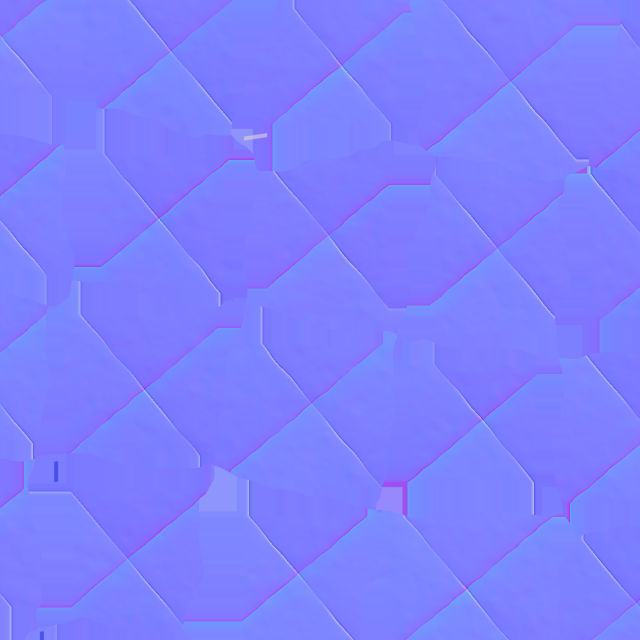
Give the GLSL for this texture map, as a Shadertoy shader.

```glsl
// Tangent-space normal map of worn square slabs laid on a tilted grid.
// Irregular patches each hold one grid crossing; past its core a patch repeats
// its rim outward, which breaks the joints into steps, streaks and flat facets.

const float SIDE = 0.188;                  // slab side
const vec2 AXIS_A = vec2(0.643, -0.766);   // down and right
const vec2 AXIS_B = vec2(0.766, 0.643);    // up and right
const vec2 NODE = vec2(0.512, 0.633);      // one grid crossing

vec2 hash2(vec2 p) {
    vec3 q = fract(p.xyx * vec3(0.1031, 0.1030, 0.0973));
    q += dot(q, q.yzx + 33.33);
    return fract((q.xx + q.yz) * q.zy);
}

vec2 toGrid(vec2 p) {
    return vec2(dot(p - NODE, AXIS_A), dot(p - NODE, AXIS_B)) / SIDE;
}

vec2 fromGrid(vec2 g) {
    return NODE + (AXIS_A * g.x + AXIS_B * g.y) * SIDE;
}

// Two layers of sines, about -1 to 1 on each axis
vec2 waves(vec2 p, float scale) {
    vec2 q = p * scale;
    return 0.6 * sin(q.yx + 1.7 * sin(q * 0.6 + 2.0))
         + 0.4 * sin(q * 2.3 + q.yx * 1.1 + 4.0);
}

float falloff(float d, float width) {
    return exp(-d * d / (width * width));
}

// Slope across a slab: thin rim plus soft shoulder at both ends
float bevel(float t, float rim, float shoulder) {
    float start = t * SIDE;
    float end = (1.0 - t) * SIDE;
    return rim * (falloff(end, 0.0022) - 0.5 * falloff(start, 0.0020))
         + shoulder * (falloff(end, 0.013) - falloff(start, 0.017));
}

// Cellular noise: slope of small dents and bumps
vec2 dents(vec2 p, float scale) {
    vec2 q = p * scale;
    vec2 cell = floor(q);
    vec2 slope = vec2(0.0);
    for (int j = -1; j <= 1; j++)
    for (int i = -1; i <= 1; i++) {
        vec2 id = cell + vec2(i, j);
        vec2 away = q - id - hash2(id + 71.0);
        float depth = hash2(id + 19.0).x - 0.5;
        slope += away * depth * exp(-7.0 * dot(away, away));
    }
    return slope;
}

// Even grid crossing that owns the patch around p
vec2 patchNode(vec2 p) {
    vec2 g = toGrid(p + 0.011 * waves(p, 31.0) + 0.003 * waves(p, 90.0));
    vec2 k = 0.5 * vec2(g.x + g.y, g.x - g.y);
    vec2 base = floor(k + 0.5);
    vec2 owner = base;
    float best = 9.0;
    for (int j = -1; j <= 1; j++)
    for (int i = -1; i <= 1; i++) {
        vec2 id = base + vec2(i, j);
        vec2 away = k - id - 0.26 * (hash2(id + 40.0) - 0.5);
        float d = dot(away, away);
        if (d < best) { best = d; owner = id; }
    }
    return vec2(owner.x + owner.y, owner.x - owner.y);
}

vec2 slabSlope(vec2 p) {
    vec2 g = toGrid(p + 0.0011 * waves(p, 75.0));
    vec2 t = fract(g);
    vec2 wear = clamp(0.65 + 0.5 * waves(p, 37.0), 0.1, 1.1);
    vec2 slope = AXIS_A * bevel(t.x, 0.55 * wear.x, 0.05 + 0.07 * wear.y)
               + AXIS_B * bevel(t.y, 0.68 * wear.y, 0.035);
    slope.y += 0.07 * (t.y - t.x);                        // domed face
    slope += vec2(0.025, 0.04) * (hash2(floor(g) + 90.0) - 0.5);
    slope += 0.012 * waves(p, 21.0);
    return slope + 0.34 * dents(p, 36.0) + 0.22 * dents(p, 80.0);
}

// Small lifted sliver at some of the odd crossings
vec2 sliverSlope(vec2 p) {
    vec2 g = toGrid(p);
    vec2 id = floor(g + 0.5);
    vec2 rnd = hash2(id + 7.0);
    float odd = mod(id.x + id.y, 2.0);
    vec2 d = p - fromGrid(id) - 0.02 * (rnd - 0.5);
    d.y -= 0.15 * d.x;
    vec2 size = rnd.y > 0.5 ? vec2(0.018, 0.003) : vec2(0.003, 0.016);
    vec2 inside = 1.0 - smoothstep(size - 0.001, size + 0.001, abs(d));
    float lift = rnd.y > 0.4 ? 0.8 : -0.7;
    return AXIS_B * lift * inside.x * inside.y * odd * step(0.78, rnd.x);
}

vec3 shade(vec2 p) {
    vec2 node = patchNode(p);
    vec2 centre = fromGrid(node);
    vec2 low = 0.084 + 0.06 * hash2(node + 11.0);
    vec2 high = 0.084 + 0.06 * hash2(node + 23.0);
    vec2 d = p - centre;
    vec2 held = clamp(d, -low, high);                     // rim repeats outward
    vec2 over = abs(d - held);
    vec2 shift = 0.004 * (hash2(node + 57.0) - 0.5);
    vec2 slope = slabSlope(centre + held + shift);
    slope += vec2(0.025, 0.04) * (hash2(node + 5.0) - 0.5);

    // Flat facet where both axes run past the core
    vec2 tint = hash2(node + sign(d) * 0.37 + 31.0);
    vec2 facet = tint.x > 0.85 ? vec2(0.15, 0.20) : 0.09 * (tint - 0.5);
    slope = mix(slope, facet, 0.8 * smoothstep(0.006, 0.008, min(over.x, over.y)));

    slope += sliverSlope(p) - vec2(0.010, 0.0);
    return 0.5 + 0.5 * normalize(vec3(slope, 1.0));
}

void mainImage(out vec4 fragColor, in vec2 fragCoord) {
    vec3 sum = vec3(0.0);
    for (int j = 0; j < 2; j++)                           // 2 x 2 samples
    for (int i = 0; i < 2; i++) {
        vec2 offset = 0.5 * vec2(i, j) - 0.25;
        sum += shade((fragCoord + offset) / iResolution.xy);
    }
    fragColor = vec4(sum * 0.25, 1.0);
}
```
